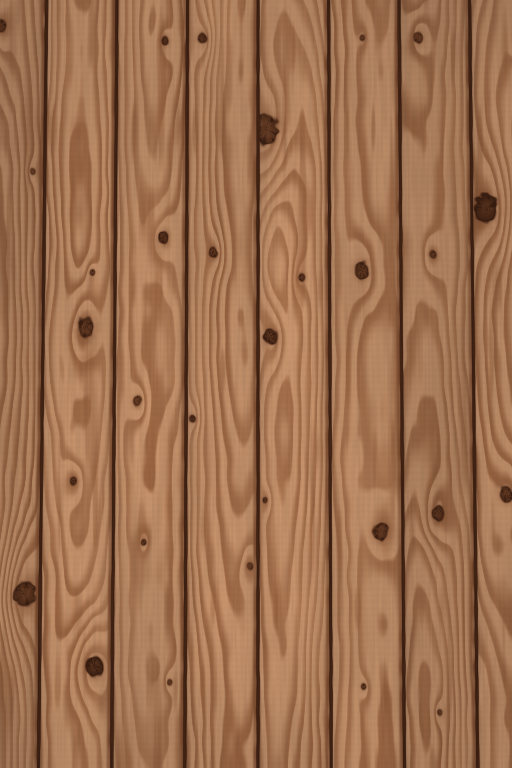
A WebGL 2 fragment shader for this texture:

```glsl
#version 300 es
precision highp float;
// Vertical softwood boards with dark grooves, cathedral grain and knots.
// Each board is a slice through wavy growth rings: the ring phase is bent
// around hashed knots, then shaded with fibres, stains and bevelled edges.

#define PITCH_BOTTOM 0.1430   // board width at the bottom, in canvas widths
#define PITCH_TOP    0.1377   // board width at the top
#define CENTER_X     0.504    // groove that stays vertical
#define GROOVE       0.024    // half width of a groove, in boards
#define RINGS        11.0     // growth rings per board width
#define GRAIN        0.80     // contrast of the rings
#define KNOT_STEP    2.13     // spacing of knot cells, in boards
#define KNOT_CHANCE  0.78
#define KNOT_MIN     0.040
#define KNOT_MAX     0.200

uniform vec2 u_resolution;
out vec4 fragColor;

const vec3 PALE = vec3(0.715, 0.530, 0.390);
const vec3 LATE = vec3(0.535, 0.340, 0.215);
const vec3 STAIN = vec3(0.450, 0.270, 0.165);
const vec3 KNOT = vec3(0.400, 0.235, 0.140);
const vec3 DARK = vec3(0.215, 0.110, 0.060);

float hash(vec2 p) {
    vec3 q = fract(p.xyx * vec3(0.1031, 0.1030, 0.0973));
    q += dot(q, q.yzx + 33.33);
    return fract((q.x + q.y) * q.z);
}

float noise(vec2 p) {
    vec2 i = floor(p), f = fract(p);
    f = f * f * (3.0 - 2.0 * f);
    return mix(mix(hash(i), hash(i + vec2(1, 0)), f.x),
               mix(hash(i + vec2(0, 1)), hash(i + vec2(1, 1)), f.x), f.y);
}

// Slow build-up to dark latewood, then a quick return to pale earlywood.
float ringProfile(float phase) {
    float w = fwidth(phase);
    float f = fract(phase);
    float fall = clamp(w, 0.14, 0.45);
    float band = smoothstep(0.25, 0.85 - 0.5 * fall, f)
               * (1.0 - smoothstep(1.0 - fall, 1.0, f));
    return mix(band, 0.35, smoothstep(0.45, 1.0, w));
}

void main() {
    vec2 uv = gl_FragCoord.xy / u_resolution;
    vec2 p = gl_FragCoord.xy / u_resolution.x;

    // Board space: q.x in -0.5..0.5, q.y in board widths
    float pitch = mix(PITCH_BOTTOM, PITCH_TOP, uv.y);
    float across = (p.x - CENTER_X) / pitch + 4.0;
    float board = floor(across);
    vec2 q = vec2(across - board - 0.5, 2.0 * p.y / (PITCH_BOTTOM + PITCH_TOP));
    vec2 seed = vec2(board * 17.0 + 40.0, board * 29.0 + 70.0);
    float px = 1.0 / (u_resolution.x * pitch);

    // Knots push the grain aside and leave a core and a halo
    float bend = 0.0, swell = 0.0, halo = 0.0, core = 0.0;
    vec3 knotColor = KNOT;
    float rough = noise(q * 14.0 + seed) - 0.5;
    for (int i = 0; i < 5; i++) {
        vec2 id = seed + float(i) * vec2(3.0, 7.0);
        if (hash(id + 1.3) > KNOT_CHANCE) continue;
        float size = hash(id + 2.7), tone = hash(id + 5.1);
        float R = mix(KNOT_MIN, KNOT_MAX, size * size);
        vec2 d = q - vec2((hash(id + 3.9) - 0.5) * 0.84,
                          (float(i) + 0.1 + 0.8 * hash(id + 8.2)) * KNOT_STEP);
        float far2 = dot(d * vec2(1.0, 0.45), d * vec2(1.0, 0.45));
        float push = 1.6 * R * R;
        bend -= d.x * push / (far2 + push);
        swell += 1.5 * R * exp(-far2 / (5.0 * R * R));
        float e = length(d * vec2(1.0, 0.82)) / R + 0.35 * rough;
        halo = max(halo, exp(-1.1 * e * e) * 0.9);
        float inside = 1.0 - smoothstep(0.82 - px / R, 0.92 + px / R, e);
        float rim = smoothstep(0.45, 0.8, e);
        float crack = smoothstep(0.55, 0.9, noise(vec2(atan(d.y, d.x) * 4.0, e * 3.0) + id));
        float heart = 0.5 + 0.5 * sin(e * 16.0);
        float shade = clamp(0.55 * rim + 0.5 * crack + 0.2 * heart + 0.45 * tone, 0.0, 1.0);
        knotColor = mix(knotColor, mix(KNOT, DARK, shade), inside);
        core = max(core, inside);
    }

    // Growth rings seen on a cut whose depth drifts along the board
    float pith = (hash(seed + 9.4) - 0.5) * 0.5;
    float depth = 0.04 + 0.85 * noise(vec2(q.y * 0.15, 3.5) + seed);
    float wobble = 0.10 * noise(q * vec2(3.0, 0.7) + seed)
                 + 0.025 * noise(q * vec2(8.0, 3.0) + seed);
    float radius = length(vec2(q.x + bend - pith, depth)) + swell + wobble;
    float late = ringProfile(radius * RINGS * mix(0.8, 1.2, hash(seed + 4.6)));
    late *= mix(0.55, 1.15, noise(q * vec2(2.5, 0.5) + seed + 11.0));

    // Fibres, resin streaks, saw marks and uneven tint
    float fiber = noise(q * vec2(42.0, 2.2) + seed) - 0.5;
    float streak = smoothstep(0.74, 0.95, noise(q * vec2(8.0, 0.9) + seed + 23.0));
    float saw = sin(q.y * 70.0 + 2.0 * rough);
    float tint = 0.985 + 0.07 * (hash(seed + 6.8) - 0.5)
               + 0.08 * (noise(q * vec2(1.2, 0.45) + seed + 31.0) - 0.5);
    vec3 color = mix(PALE, LATE, clamp(GRAIN * late, 0.0, 1.0));
    color = mix(color, LATE, 0.45 * streak);
    color *= tint + 0.07 * fiber + 0.008 * saw;
    color = mix(color, STAIN, halo * 0.75);
    color = mix(color, knotColor, core);

    // Rounded edges, a brown bevel left of each groove, and the groove
    float edge = fract(across + 0.5) - 0.5;
    float worn = noise(vec2(q.y * 5.0, 2.0) + seed);
    color *= 1.0 - 0.16 * exp(-abs(edge) * 18.0);
    float bevel = smoothstep(-0.075 - px, -0.055 + px, edge) * step(edge, 0.0);
    color = mix(color, STAIN, bevel * mix(0.45, 0.95, worn));
    float lip = exp(-pow((edge - 0.055) / 0.018, 2.0));
    color += 0.035 * lip * worn;
    float width = GROOVE * mix(0.8, 1.2, worn);
    float groove = 1.0 - smoothstep(width - px * 0.7, width + px * 0.7, abs(edge));
    color = mix(color, mix(DARK, KNOT, 0.25 * worn), groove);

    // Soft falloff of light towards the borders
    vec2 c = uv - vec2(0.5, 0.45);
    color *= 1.03 - 0.22 * dot(c, c);
    fragColor = vec4(clamp(color, 0.0, 1.0), 1.0);
}
```
